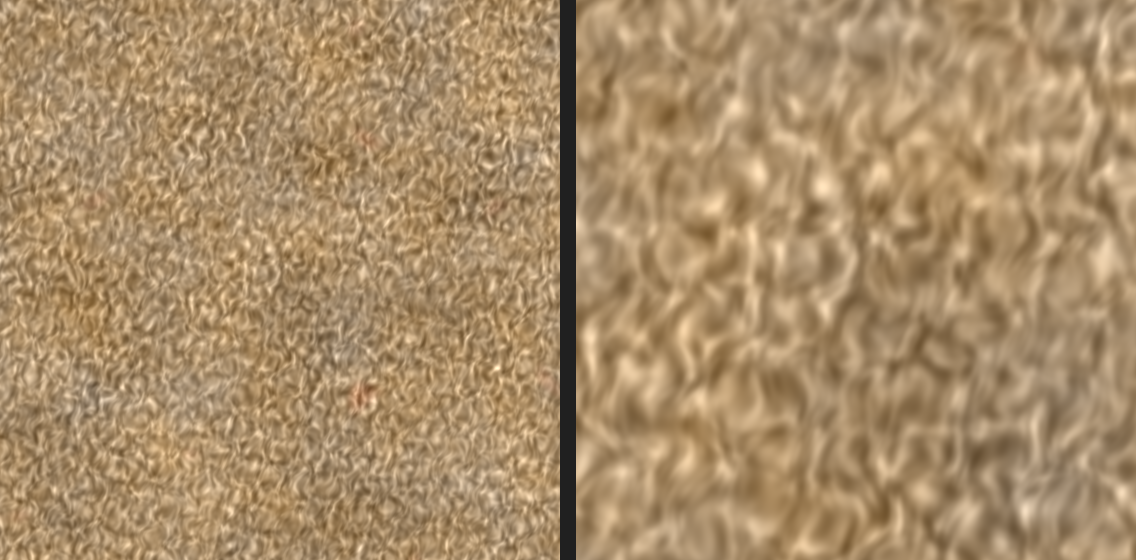
Left, the full canvas; right, a detail of the centre.
A Shadertoy shader for this texture:

```glsl
// Sandy, weathered stone: short wormy grains leaning right of vertical,
// made of warped, stretched gradient noise over faint broad patches
// that drift between ochre, grey and a rare blush of pink.

#define GRAIN_FREQ vec2(80.0, 50.0) // grains across and along their length
#define GRAIN_TILT 0.30             // lean of the grains, in radians
#define GRAIN_CONTRAST 0.345
#define WARP_FREQ 30.0
#define WARP_AMOUNT 0.010
#define PATCH_FREQ 5.0
#define PATCH_CONTRAST 0.085
#define HUE_DRIFT 0.11
#define BASE_COLOR vec3(0.668, 0.558, 0.415)
#define TONE_AXIS vec3(1.0, 0.98, 0.95)
#define PINK_SHIFT vec3(0.055, -0.015, -0.005)

// Unit gradient with a hashed direction for each lattice cell.
vec2 latticeGradient(vec2 cell) {
    uvec2 q = uvec2(ivec2(cell) + 32768);
    uint h = q.x * 1597u ^ q.y * 51749u;
    h = (h ^ (h >> 15)) * 73244475u;
    h = (h ^ (h >> 13)) * 73244475u;
    h ^= h >> 16;
    float angle = 6.28318 * float(h & 65535u) / 65536.0;
    return vec2(cos(angle), sin(angle));
}

float gradientNoise(vec2 p) {
    vec2 cell = floor(p);
    vec2 f = p - cell;
    vec2 u = f * f * f * (f * (f * 6.0 - 15.0) + 10.0);
    vec2 e = vec2(1.0, 0.0);
    float a = dot(latticeGradient(cell), f);
    float b = dot(latticeGradient(cell + e.xy), f - e.xy);
    float c = dot(latticeGradient(cell + e.yx), f - e.yx);
    float d = dot(latticeGradient(cell + e.xx), f - e.xx);
    return mix(mix(a, b, u.x), mix(c, d, u.x), u.y);
}

mat2 rotation(float angle) {
    float c = cos(angle), s = sin(angle);
    return mat2(c, s, -s, c);
}

// Broad, soft patches from four octaves.
float patchNoise(vec2 p) {
    float sum = 0.0, weight = 1.0;
    for (int i = 0; i < 4; i++) {
        sum += weight * gradientNoise(p);
        p = rotation(0.6) * p * 1.9 + 17.3;
        weight *= 0.65;
    }
    return sum;
}

// Curled strands: a bent domain, stretched along the tilt.
float grainNoise(vec2 p) {
    vec2 bend = vec2(gradientNoise(p * WARP_FREQ + 31.7),
                     gradientNoise(p * WARP_FREQ + 74.1));
    vec2 q = p + WARP_AMOUNT * bend;
    vec2 along = rotation(GRAIN_TILT) * q * GRAIN_FREQ.xy;
    along = (rotation(GRAIN_TILT) * q) * GRAIN_FREQ;
    vec2 across = (rotation(GRAIN_TILT - 0.45) * q) * GRAIN_FREQ * 1.15;
    float strands = 0.85 * gradientNoise(along)
                  + 0.55 * gradientNoise(across + 53.9);
    float detail = gradientNoise(along * 1.8 + 11.4);
    return strands + 0.35 * detail;
}

void mainImage(out vec4 fragColor, in vec2 fragCoord) {
    vec2 p = fragCoord / iResolution.y;

    // Tone: fine grain, livelier in some areas, over the broad patches.
    vec2 patchPoint = rotation(-0.25) * p * vec2(0.8, 1.2) * PATCH_FREQ;
    float liveliness = 1.0 + 0.35 * gradientNoise(p * 7.0 + 5.2);
    float grain = grainNoise(p) * liveliness;
    grain += 0.25 * (grain * grain - 0.055);
    float tone = GRAIN_CONTRAST * grain + PATCH_CONTRAST * patchNoise(patchPoint);
    vec3 color = BASE_COLOR + TONE_AXIS * tone;

    // Hue: ochre against grey, with a few pink blushes.
    float hue = patchNoise(p * PATCH_FREQ * 1.3 + 41.6);
    color += HUE_DRIFT * hue * vec3(0.3, 0.0, -0.45);
    float blush = smoothstep(0.40, 0.62, gradientNoise(p * 9.0 + 63.8));
    color += PINK_SHIFT * blush;

    fragColor = vec4(clamp(color, 0.0, 1.0), 1.0);
}
```
